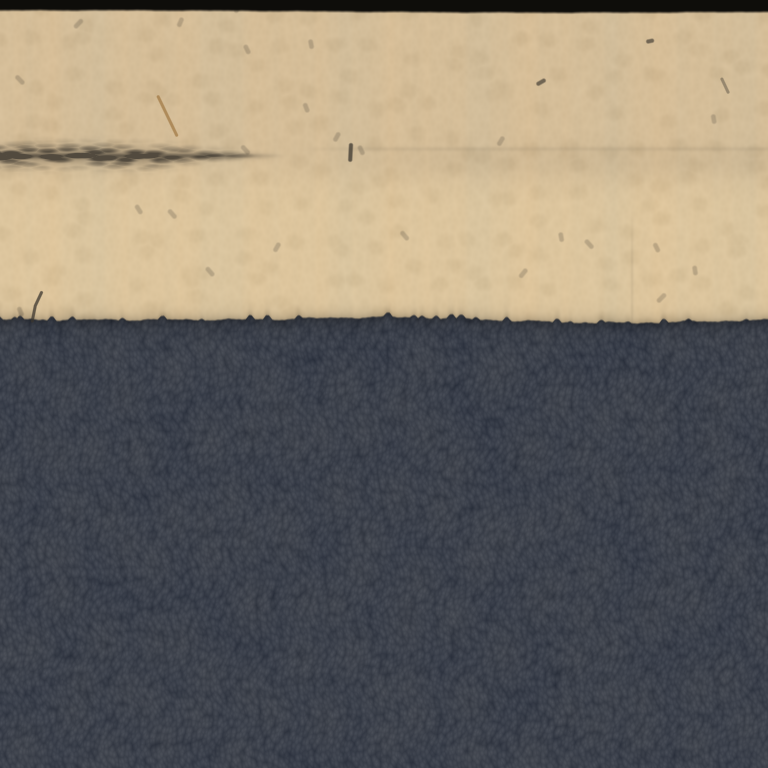
Give the GLSL for this texture, as a WebGL 2 fragment shader.

```glsl
#version 300 es
precision highp float;
uniform vec2 u_resolution;
out vec4 outColor;

const vec3 CREAM = vec3(0.835, 0.745, 0.600);
const vec3 WARM_CREAM = vec3(0.865, 0.775, 0.620);
const vec3 BLUE_FELT = vec3(0.230, 0.250, 0.292);
const vec3 SOOT = vec3(0.23, 0.21, 0.18);
const vec3 BLACK_EDGE = vec3(0.055, 0.050, 0.040);
const vec3 GOLD_FIBRE = vec3(0.62, 0.46, 0.25);

vec2 hash2(vec2 p) {
  vec3 q = fract(vec3(p.xyx) * vec3(0.1031, 0.1030, 0.0973));
  q += dot(q, q.yzx + 33.33);
  return fract((q.xx + q.yz) * q.zy);
}

// Distance to the nearest scattered cell point
float cellular(vec2 p) {
  vec2 cell = floor(p), f = fract(p);
  float nearest = 2.0;
  for (int y = -1; y <= 1; y++)
    for (int x = -1; x <= 1; x++) {
      vec2 offset = vec2(x, y);
      vec2 d = offset + hash2(cell + offset + 50.0) - f;
      nearest = min(nearest, dot(d, d));
    }
  return sqrt(nearest);
}

// Centred grain: coarse clumps plus fine fibres
float grain(vec2 p, vec2 scale) {
  float coarse = cellular(p * scale) - 0.48;
  float fine = cellular(p * scale * 2.1 + 17.0) - 0.48;
  return coarse * 0.55 + fine * 0.6;
}

float layeredSines(float x, float frequency) {
  float sum = 0.0, amplitude = 0.5;
  for (int i = 0; i < 5; i++) {
    sum += amplitude * sin(x * frequency + float(i) * 2.4);
    frequency *= 1.93;
    amplitude *= 0.62;
  }
  return sum;
}

float segment(vec2 p, vec2 a, vec2 b) {
  vec2 ab = b - a;
  return length(p - a - ab * clamp(dot(p - a, ab) / dot(ab, ab), 0.0, 1.0));
}

float stroke(vec2 p, vec2 a, vec2 b, float width) {
  return 1.0 - smoothstep(width * 0.3, width, segment(p, a, b));
}

// Sparse slanted specks, one candidate per grid cell
float specks(vec2 p, float count, float density) {
  vec2 cell = floor(p * count);
  vec2 rnd = hash2(cell + 7.0), place = hash2(cell + 91.0);
  vec2 d = fract(p * count) - mix(vec2(0.25), vec2(0.75), place);
  vec2 tilt = vec2(rnd.y - 0.5, 0.5) * 0.3;
  return step(rnd.x, density) * stroke(d, -tilt * 0.5, tilt * 0.5, 0.11);
}

float band(float y, float center, float width) {
  float t = (y - center) / width;
  return exp(-t * t);
}

vec3 creamPaper(vec2 p) {
  vec3 color = mix(WARM_CREAM, CREAM, smoothstep(0.72, 0.82, p.y));
  color += grain(p, vec2(65.0, 48.0)) * 0.028;
  color += vec3(0.012, 0.002, -0.006) * layeredSines(p.x, 38.0);
  color -= 0.025 * smoothstep(0.35, 0.1, cellular(p * vec2(20.0, 25.0)));
  color *= 1.0 - 0.035 * band(p.y, 0.788, 0.022) * smoothstep(0.25, 0.7, p.x);
  color *= 1.0 - 0.05 * band(p.y, 0.806, 0.003) * smoothstep(0.36, 0.5, p.x);
  color *= 1.0 - 0.05 * band(p.x, 0.823, 0.002) * smoothstep(0.74, 0.66, p.y);
  color = mix(color, SOOT, specks(p, 24.0, 0.07) * 0.22);

  // Tapering soot streak
  float fade = smoothstep(0.38, 0.16, p.x);
  float center = 0.797 + 0.002 * layeredSines(p.x, 25.0);
  float patches = smoothstep(0.75, 0.15, cellular(p * vec2(38.0, 150.0)));
  float soot = band(p.y, center, 0.004 + 0.009 * fade) * fade * (0.3 + 0.65 * patches);
  soot += 0.42 * band(p.y, 0.797, 0.0035) * smoothstep(0.38, 0.29, p.x);
  color = mix(color, SOOT, min(soot, 0.85));

  // Individual fibres and spots
  color = mix(color, GOLD_FIBRE, 0.7 * stroke(p, vec2(0.206, 0.874), vec2(0.230, 0.824), 0.003));
  color = mix(color, SOOT, 0.75 * stroke(p, vec2(0.456, 0.792), vec2(0.457, 0.811), 0.004));
  color = mix(color, SOOT, 0.65 * stroke(p, vec2(0.701, 0.891), vec2(0.708, 0.895), 0.004));
  color = mix(color, SOOT, 0.65 * stroke(p, vec2(0.844, 0.946), vec2(0.849, 0.947), 0.004));
  return mix(color, SOOT, 0.4 * stroke(p, vec2(0.940, 0.897), vec2(0.948, 0.880), 0.003));
}

vec3 blueFelt(vec2 p, float depth) {
  float weave = grain(p + vec2(0.003 * sin(p.y * 70.0), 0.0), vec2(95.0, 62.0));
  float mottle = cellular(p * vec2(17.0, 13.0)) - 0.48;
  vec3 color = BLUE_FELT - weave * vec3(0.115, 0.112, 0.105);
  color -= mottle * vec3(0.035, 0.030, 0.018);
  return color * (1.0 - 0.32 * exp(-depth / 0.009));
}

void main() {
  vec2 p = gl_FragCoord.xy / u_resolution;
  float soft = max(0.0018, 1.0 / u_resolution.y);

  // Frayed felt boundary
  float seam = 0.5835 + 0.0035 * band(p.x, 0.50, 0.12) - 0.004 * band(p.x, 0.80, 0.14);
  seam += 0.0016 * layeredSines(p.x, 65.0);
  seam += 0.005 * smoothstep(0.35, 0.05, cellular(vec2(p.x * 50.0, 3.5)));
  float paperMask = smoothstep(-soft, soft, p.y - seam);
  vec3 paper = creamPaper(p) * (1.0 - 0.22 * exp(-max(p.y - seam, 0.0) / 0.007));
  vec3 color = mix(blueFelt(p, max(seam - p.y, 0.0)), paper, paperMask);
  float hair = stroke(p, vec2(0.042, 0.582), vec2(0.046, 0.602), 0.003);
  hair = max(hair, stroke(p, vec2(0.046, 0.602), vec2(0.054, 0.619), 0.003));
  color = mix(color, SOOT, 0.75 * hair);

  // Dark upper margin
  float rim = 0.9855 + 0.0015 * sin(p.x * 5.0 + 1.0) + 0.0005 * layeredSines(p.x, 50.0);
  color = mix(color, BLACK_EDGE, smoothstep(-0.003, 0.002, p.y - rim));
  outColor = vec4(color, 1.0);
}
```
